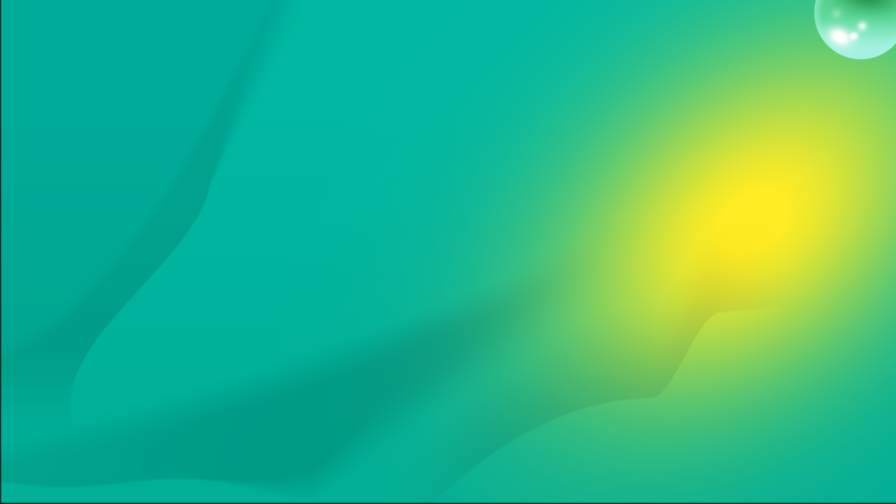
Give the GLSL for this background, as a Shadertoy shader.

```glsl
// Teal backdrop with a tilted yellow glow, soft shaded folds and a glass bubble.
// The glow is a rotated Gaussian; each fold is the space beside a formula curve,
// faded by smoothsteps. Lengths are in canvas heights.

const vec3 TEAL_TOP = vec3(0.0, 0.718, 0.635);
const vec3 TEAL_LOW = vec3(0.0, 0.685, 0.59);
const vec3 YELLOW = vec3(1.0, 0.925, 0.14);
const vec3 BUBBLE_DARK = vec3(0.13, 0.58, 0.3);
const vec3 BUBBLE_MID = vec3(0.36, 0.85, 0.59);
const vec3 BUBBLE_RIM = vec3(0.64, 0.95, 0.88);

// 0 to 1 ramp centred on d = 0
float ramp(float d, float softness) {
    return smoothstep(-softness, softness, d);
}

float gaussian(vec2 p, vec2 centre, vec2 radii, float angle) {
    float c = cos(angle), s = sin(angle);
    vec2 q = mat2(c, -s, s, c) * (p - centre) / radii;
    return exp(-dot(q, q));
}

// Large fold on the left, with a darker band along its edge
float leftFold(vec2 p) {
    float edge = 0.14 + 0.28 * smoothstep(0.2, 0.66, p.y) + 0.4 * max(p.y - 0.64, 0.0);
    float softness = mix(0.003, 0.05, smoothstep(0.6, 0.95, p.y));
    float inside = ramp(edge - p.x, softness);
    float bandTop = 0.294 + 0.45 * p.x + 1.6 * p.x * p.x;
    float band = ramp(bandTop - p.y, 0.025) * smoothstep(0.1, 0.34, p.y);
    float body = smoothstep(0.12, 0.32, p.y);
    return inside * (0.065 * body + 0.045 * band);
}

// Sweep that rises from the lower left into the glow
float sweep(vec2 p) {
    float top = 0.1 + 0.2 * p.x + 0.12 * p.x * p.x;
    float bottom = 0.042 + 0.008 * sin(14.0 * p.x - 3.4) + 0.72 * max(p.x - 0.62, 0.0);
    float softness = mix(0.004, 0.07, smoothstep(0.4, 0.8, p.x));
    float inside = ramp(top - p.y, 0.045) * ramp(p.y - bottom, softness);
    float along = mix(0.6, 1.0, smoothstep(0.0, 0.6, p.x));
    return 0.12 * inside * along * (1.0 - smoothstep(0.8, 1.3, p.x));
}

// Wavy fold under the glow, shaded above its crisp lower edge
float lowerFold(vec2 p) {
    float t = 1.0 - clamp((p.x - 0.856) / 0.44, -1.0, 1.0);
    float edge = 0.21 * (1.0 - t * t) + 0.17 * smoothstep(1.29, 1.43, p.x)
               + 0.1 * max(p.x - 1.43, 0.0);
    float above = p.y - edge;
    float fade = 1.0 - smoothstep(0.0, 0.2, above);
    float span = smoothstep(0.75, 1.0, p.x) * (1.0 - smoothstep(1.38, 1.6, p.x));
    return 0.07 * ramp(above, 0.003) * fade * span;
}

// Glass ball: dark crown, pale rim below and white glints
vec3 bubble(vec2 q) {
    vec3 col = mix(BUBBLE_RIM, BUBBLE_MID, smoothstep(-0.85, 0.05, q.y));
    col = mix(col, BUBBLE_DARK, 0.9 * gaussian(q, vec2(0.15, 0.32), vec2(0.65, 0.3), -0.1));
    col = mix(col, BUBBLE_RIM, 0.5 * smoothstep(0.8, 1.0, length(q)));
    float glint = gaussian(q, vec2(-0.45, -0.52), vec2(0.24, 0.17), -0.4) * 1.3
                + gaussian(q, vec2(-0.14, -0.5), vec2(0.08), 0.0)
                + gaussian(q, vec2(0.03, -0.29), vec2(0.1), 0.0) * 0.8
                + gaussian(q, vec2(-0.52, -0.02), vec2(0.1), 0.0) * 0.3;
    return mix(col, vec3(1.0), min(glint, 1.0));
}

void mainImage(out vec4 fragColor, in vec2 fragCoord) {
    vec2 p = fragCoord / iResolution.y;
    float pixel = 1.0 / iResolution.y;

    // Backdrop and glow
    vec3 col = mix(TEAL_LOW, TEAL_TOP, smoothstep(0.0, 0.9, p.y));
    float glow = gaussian(p, vec2(1.493, 0.56), vec2(0.43, 0.285), 0.698);
    col = mix(col, YELLOW, min(glow * 1.03, 1.0));

    // Folds
    col *= 1.0 - leftFold(p);
    col *= 1.0 - sweep(p);
    col *= 1.0 - lowerFold(p);

    // Bubble in the upper right corner
    float radius = 0.0926;
    vec2 q = (p - vec2(1.708, 0.975)) / radius;
    col = mix(col, bubble(q), ramp((1.0 - length(q)) * radius, pixel));

    // Thin dark line along the left and bottom borders
    float border = 1.0 - smoothstep(0.001, 0.001 + 1.5 * pixel, min(p.x, p.y));
    col *= 1.0 - 0.75 * border;

    fragColor = vec4(col, 1.0);
}
```
